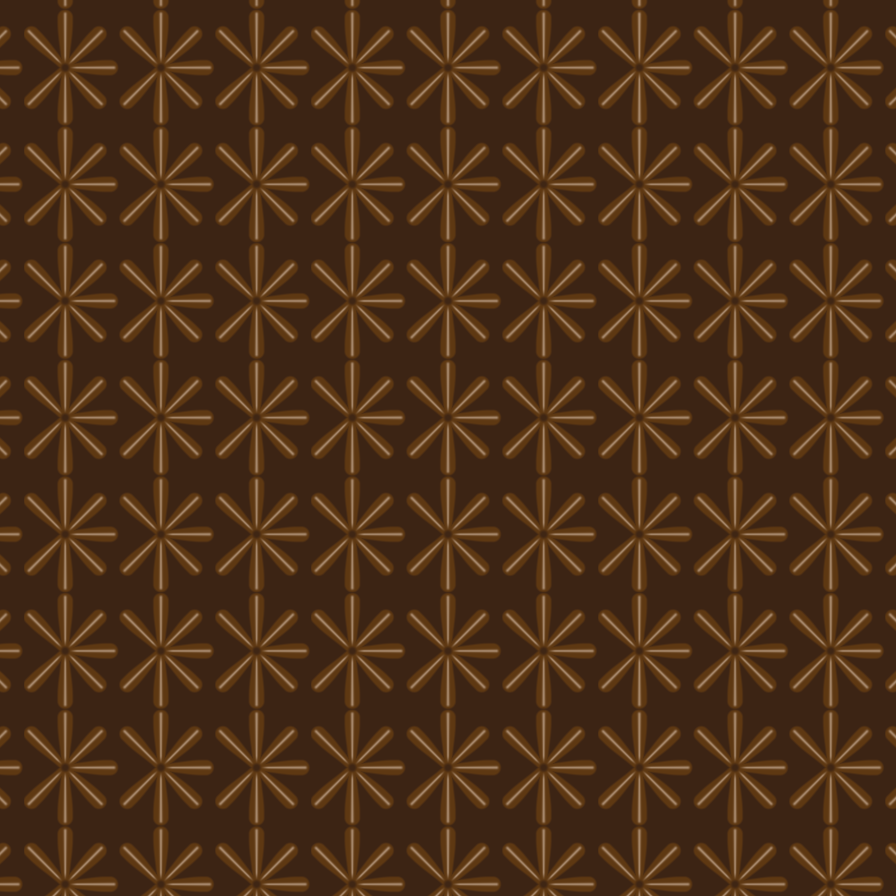
A three.js fragment shader for this pattern:

```glsl
varying vec2 vUv;

const vec3 GROUND = vec3(0.235, 0.14, 0.08);
const vec3 PETAL = vec3(0.37, 0.22, 0.07);
const vec3 STREAK = vec3(0.65, 0.53, 0.42);

// Cell coordinates in canvas units, zero at the flower centre
vec2 repeatCell(vec2 p, vec2 size, vec2 anchor) {
  return (fract(p / size + anchor) - anchor) * size;
}

// Signed distance to a petal along +x that swells towards a round tip
float petalDistance(vec2 p, float len, float baseRadius, float tipRadius) {
  float spine = len - tipRadius;
  float h = clamp(p.x / spine, 0.0, 1.0);
  float radius = mix(baseRadius, tipRadius, smoothstep(0.0, 0.9, h));
  return length(p - vec2(h * spine, 0.0)) - radius;
}

// Soft highlight along the petal spine, faded at both ends
float spineStreak(vec2 p, float len) {
  float width = mix(0.0011, 0.0018, clamp(p.x / len, 0.0, 1.0));
  float across = p.y / width;
  float ends = smoothstep(0.004, 0.014, p.x)
             * (1.0 - smoothstep(len - 0.005, len - 0.001, p.x));
  return exp(-across * across) * ends;
}

// Petal coverage in x, highlight strength in y
vec2 flower(vec2 p, float softness) {
  vec2 cover = vec2(0.0);
  for (int i = 0; i < 7; i++) {
    float angle = radians(45.0 * float(i - 3));
    vec2 dir = vec2(cos(angle), sin(angle));
    vec2 q = vec2(dot(p, dir), dir.x * p.y - dir.y * p.x);
    float len = mix(0.0588, 0.0645, dir.y * dir.y);
    float d = petalDistance(q, len, 0.0042, 0.0084);
    float body = 1.0 - smoothstep(-softness, softness, d);
    cover = max(cover, vec2(body, spineStreak(q, len)));
  }
  return cover;
}

void main() {
  vec2 cellSize = vec2(0.1068, 0.1302);
  vec2 p = repeatCell(vUv - vec2(0.5, 0.9245), cellSize, vec2(0.435, 0.5));
  vec2 cover = flower(p, 0.0016);

  vec3 color = mix(GROUND, PETAL, cover.x);
  color = mix(color, STREAK, cover.y);

  // Dark eye where the petals meet
  float eye = 1.0 - smoothstep(0.002, 0.0065, length(p));
  color = mix(color, GROUND, 0.9 * eye);

  gl_FragColor = vec4(color, 1.0);
}
```
